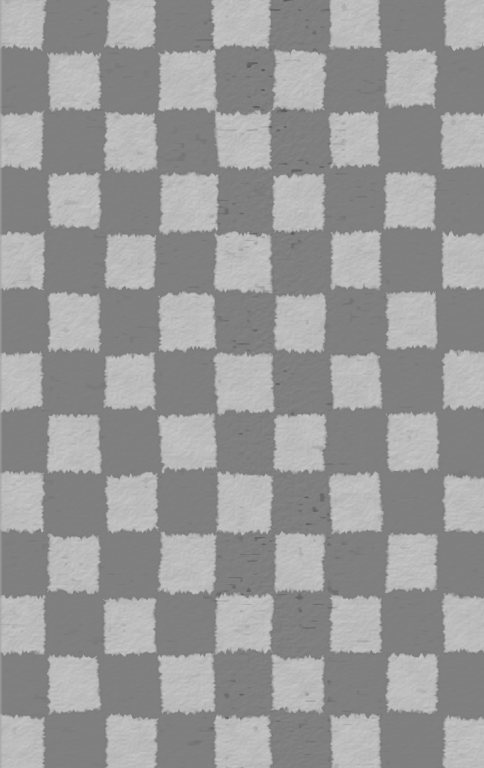
Give the GLSL for this pattern, as a Shadertoy shader.

```glsl
// A tufted grey checkerboard rug: pale, slightly uneven tiles on a darker pile.
// Tiles are box distances from neighbouring cells, warped and frayed by value
// noise; the pile is embossed noise with small dents, deepest along the middle.

float hash(vec2 p) {
    return fract(sin(dot(p, vec2(127.1, 311.7))) * 43758.545);
}

float noise(vec2 p) {
    vec2 i = floor(p), f = fract(p);
    f = f * f * (3.0 - 2.0 * f);
    return mix(mix(hash(i), hash(i + vec2(1, 0)), f.x),
               mix(hash(i + vec2(0, 1)), hash(i + vec2(1, 1)), f.x), f.y);
}

// Tuft height, from clumps down to single threads
float pile(vec2 p) {
    return 0.55 * noise(p * vec2(130, 165)) + 0.45 * noise(p * vec2(310, 350) + 17.0);
}

// Ragged offset of the upright (x) and level (y) tile edges
vec2 fringe(vec2 p) {
    vec2 coarse = vec2(noise(p * vec2(80, 170)), noise(p * vec2(190, 75) + 31.0));
    vec2 fine = vec2(noise(p * vec2(190, 390) + 57.0), noise(p * vec2(410, 170) + 83.0));
    return (coarse - 0.5) * vec2(0.0036, 0.0055) + (fine - 0.5) * vec2(0.003, 0.0045);
}

// Signed distance to the nearest pale tile
float tiles(vec2 p) {
    vec2 pitch = vec2(0.0731, 0.0786);
    vec2 grid = (p - vec2(0.0613, 0.0655)) / pitch;
    vec2 fray = fringe(p);
    float d = 1.0;
    for (int y = -1; y <= 1; y++)
    for (int x = -1; x <= 1; x++) {
        vec2 id = floor(grid) + vec2(x, y);
        if (mod(id.x + id.y, 2.0) > 0.5) continue;
        vec2 jitter = vec2(hash(id + 3.7), hash(id + 9.2)) - 0.5;
        vec2 halfSize = vec2(0.0328, 0.0366) + 0.0016 * jitter.yx;
        halfSize.x += 0.0036 * step(abs(id.x - 2.5), 0.6);  // two wide columns
        vec2 q = (grid - id - 0.5) * pitch - 0.003 * jitter;
        q += q.yx * vec2(-1, 1) * 0.07 * (hash(id + 21.3) - 0.5);
        vec2 edge = abs(q) - halfSize + fray;
        d = min(d, max(edge.x, edge.y));
    }
    return d;
}

void mainImage(out vec4 fragColor, in vec2 fragCoord) {
    vec2 p = vec2(fragCoord.x, iResolution.y - fragCoord.y) / iResolution.y;
    float pixel = 1.0 / iResolution.y;

    // Hand-made drift of the rows and columns
    vec2 drift = vec2(noise(p * 13.0 + 5.0), noise(p * 13.0 + 40.0)) - 0.5;
    float d = tiles(p + 0.005 * drift);
    float pale = 1.0 - smoothstep(-0.0009 - 0.5 * pixel, 0.0009 + 0.5 * pixel, d);

    // Embossed pile and short, wide dents
    float relief = pile(p) - pile(p + vec2(0.0012, 0.0018));
    float worn = exp(-pow((p.x - 0.36) / 0.075, 2.0));
    float dents = smoothstep(0.74, 0.95, noise(p * vec2(105, 230) + 71.0))
                * smoothstep(0.35, 0.75, noise(p * 32.0 + 11.0));

    float ground = 0.5 + relief * (0.018 + 0.045 * worn) - dents * (0.025 + 0.12 * worn);
    float tuft = mix(0.64, 0.735, smoothstep(0.0, 0.0035, -d));
    tuft += 0.085 * relief + 0.03 * (noise(p * 60.0) - 0.5) - dents * (0.05 + 0.07 * worn);

    // Thin shade where the pale tufts overhang the ground
    ground -= 0.015 * (1.0 - smoothstep(0.0, 0.004, d));

    // Bound left border
    float shade = mix(ground, tuft, pale);
    shade = mix(shade, 0.64, 0.6 * (1.0 - smoothstep(0.0008, 0.0022 + pixel, p.x)));
    fragColor = vec4(vec3(shade), 1.0);
}
```
